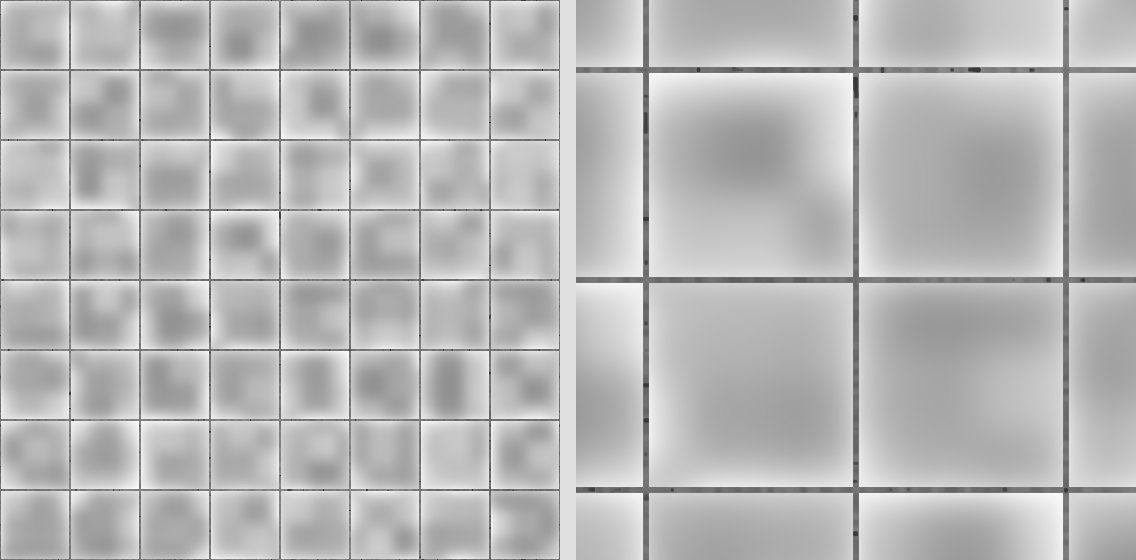
Left, the full canvas; right, a detail of the centre.
Reproduce this pattern procedurally as a WebGL 1 fragment shader.

```glsl
precision highp float;
// Square grey ceramic tiles with soft cloudy shading, pale rims and chipped dark grout.

uniform vec2 u_resolution;

const float TILES = 8.0;           // repeats across and down
const float GROUT_WIDTH = 0.028;   // in tile widths
const float BASE_GREY = 0.665;
const float RIM_GLOW = 0.22;
const float RIM_FALLOFF = 0.10;    // in tile widths
const float CLOUDS_PER_TILE = 2.4;
const float CLOUD_CONTRAST = 0.22;
const float CLOUD_PERIOD = 64.0;
const float GROUT_GREY = 0.47;
const float GROUT_VARIATION = 0.14;
const float GRAIN_CELLS = 256.0;
const float GRAIN_CONTRAST = 0.10;
const float CHIP_CELLS = 192.0;
const float CHIP_GREY = 0.22;

float hash(vec2 p) {
  return fract(sin(dot(p, vec2(127.1, 311.7))) * 43758.5453);
}

// Value noise that wraps after a whole number of cells.
float wrappedNoise(vec2 p, float period) {
  vec2 cell = floor(p);
  vec2 f = fract(p);
  f = f * f * f * (f * (f * 6.0 - 15.0) + 10.0);
  vec2 lo = mod(cell, period);
  vec2 hi = mod(cell + 1.0, period);
  float bottom = mix(hash(lo), hash(vec2(hi.x, lo.y)), f.x);
  float top = mix(hash(vec2(lo.x, hi.y)), hash(hi), f.x);
  return mix(bottom, top, f.y);
}

// Each tile samples its own patch of cloud, brightened towards its rim.
float tileGrey(vec2 tile, vec2 local, vec2 edge) {
  vec2 shift = CLOUD_PERIOD * vec2(hash(tile + 17.3), hash(tile + 71.9));
  float cloud = wrappedNoise(local * CLOUDS_PER_TILE + shift, CLOUD_PERIOD);
  vec2 inner = 1.0 - exp(-edge / RIM_FALLOFF);
  float rim = 1.0 - inner.x * inner.y;
  return BASE_GREY + CLOUD_CONTRAST * (cloud - 0.5) + RIM_GLOW * rim;
}

// Grout with slow tone shifts, fine grain and scattered dark chips.
float groutGrey(vec2 uv) {
  float tone = wrappedNoise(uv * TILES + 0.5, TILES) - 0.5;
  float grain = wrappedNoise(uv * GRAIN_CELLS, GRAIN_CELLS) - 0.5;
  float chip = smoothstep(0.88, 0.97, wrappedNoise(uv * CHIP_CELLS, CHIP_CELLS));
  float grey = GROUT_GREY + GROUT_VARIATION * tone + GRAIN_CONTRAST * grain;
  return mix(grey, CHIP_GREY, chip);
}

void main() {
  vec2 uv = gl_FragCoord.xy / u_resolution;
  vec2 grid = uv * TILES;
  vec2 local = fract(grid);
  vec2 edge = min(local, 1.0 - local);

  // Pixel coverage of the grout lines centred on the tile borders.
  vec2 pixel = TILES / u_resolution;
  vec2 cover = clamp((0.5 * GROUT_WIDTH - edge) / pixel + 0.5, 0.0, 1.0);
  float grout = max(cover.x, cover.y);

  float grey = mix(tileGrey(floor(grid), local, edge), groutGrey(uv), grout);
  gl_FragColor = vec4(vec3(grey), 1.0);
}
```
